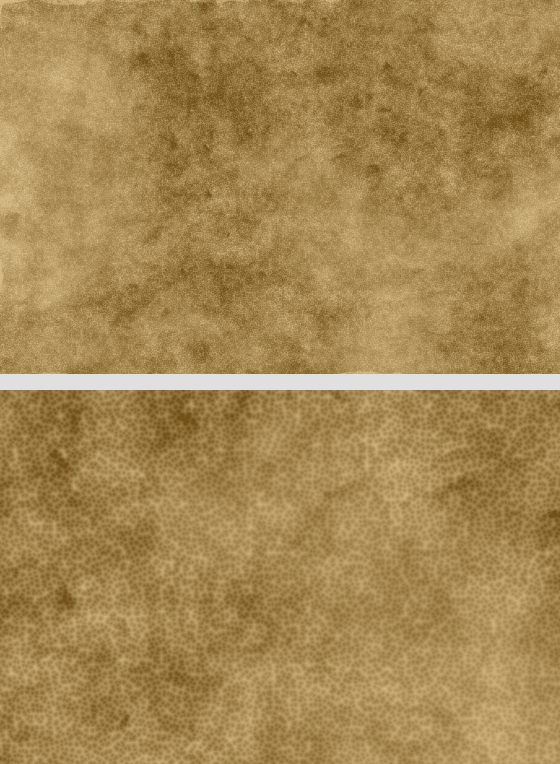
Top, the full canvas; bottom, a detail of the centre.
This texture is drawn by a Shadertoy shader. Its source:

```glsl
// Aged parchment: warm tan paper with drifting stains, fine grit, dark pits and worn edges.
// Layers of value noise, sine warps and cellular noise add up to one tone,
// which then shifts a base colour along a brown-to-cream ramp.

#define PAPER_COLOR vec3(0.684, 0.569, 0.355)
#define TONE_STEP   vec3(0.057, 0.060, 0.062)
#define STAIN_SCALE vec2(2.3, 3.3)
#define STAIN_DEPTH 5.6
#define MOTTLE_SCALE 15.0
#define MOTTLE_DEPTH 4.0
#define GRAIN_SCALE 230.0
#define GRAIN_DEPTH 2.7
#define PIT_SCALE   11.0
#define PIT_DEPTH   1.9
#define STREAK_DEPTH 1.3
#define EDGE_FADE   0.07

vec2 hash2(vec2 cell) {
    vec3 q = fract(cell.xyx * vec3(0.1031, 0.1030, 0.0973));
    q += dot(q, q.yzx + 33.33);
    return fract((q.xx + q.yz) * q.zy);
}

// Smooth value noise, centred on zero
float valueNoise(vec2 p) {
    vec2 cell = floor(p), f = fract(p);
    f = f * f * (3.0 - 2.0 * f);
    float low = mix(hash2(cell).x, hash2(cell + vec2(1, 0)).x, f.x);
    float high = mix(hash2(cell + vec2(0, 1)).x, hash2(cell + vec2(1, 1)).x, f.x);
    return mix(low, high, f.y) - 0.5;
}

// Rotated octaves of value noise, normalised by total weight
float layeredNoise(vec2 p, int octaves) {
    float sum = 0.0, weight = 1.0, total = 0.0;
    for (int i = 0; i < octaves; i++) {
        sum += weight * valueNoise(p);
        total += weight;
        weight *= 0.62;
        p = mat2(1.6, 1.2, -1.2, 1.6) * p + 17.3;
    }
    return sum / total;
}

// Cellular noise: distance to the nearest point and that point's random id
vec2 cellular(vec2 p) {
    vec2 cell = floor(p), nearest = vec2(8.0, 0.0);
    for (int y = -1; y <= 1; y++)
    for (int x = -1; x <= 1; x++) {
        vec2 c = cell + vec2(x, y);
        float d = length(c + hash2(c + 40.0) - p);
        if (d < nearest.x) nearest = vec2(d, hash2(c + 91.0).x);
    }
    return nearest;
}

// Short, slightly bowed hairlines scattered over the sheet
float scratches(vec2 p, float aspect) {
    float mark = 0.0;
    for (int i = 0; i < 8; i++) {
        vec2 seed = hash2(vec2(i, 7)), shape = hash2(vec2(i, 23));
        float angle = (shape.x - 0.5) * 1.1;
        vec2 q = p - seed * vec2(aspect, 1.0);
        q = mat2(cos(angle), -sin(angle), sin(angle), cos(angle)) * q;
        float halfLength = 0.025 + 0.05 * shape.y;
        float line = 1.0 - smoothstep(0.0005, 0.004, abs(q.y - 2.5 * q.x * q.x));
        mark += line * (1.0 - smoothstep(0.4, 1.0, abs(q.x) / halfLength));
    }
    return mark;
}

void mainImage(out vec4 fragColor, in vec2 fragCoord) {
    vec2 p = fragCoord / iResolution.y;
    float aspect = iResolution.x / iResolution.y;

    // Broad stains, bent by slow sines
    vec2 warp = 0.05 * sin(p.yx * vec2(9.0, 7.0) + 2.0 * sin(p * 4.0 + 1.3));
    float stain = STAIN_DEPTH * layeredNoise((p + warp) * STAIN_SCALE + 5.7, 5);

    // Small mottling, stronger where the paper is stained
    float mottle = MOTTLE_DEPTH * layeredNoise(p * MOTTLE_SCALE + 31.0, 4);
    float dirt = smoothstep(0.6, -1.2, stain);
    float tone = stain + mottle * (0.7 + 0.5 * dirt);

    // Brushed streaks: level ones everywhere, upright ones in patches
    float level = valueNoise((p + warp * 0.6) * vec2(5.0, 46.0));
    float upright = valueNoise((p + warp * 0.4) * vec2(26.0, 4.0) + 60.0);
    float patchMask = smoothstep(-0.1, 0.3, valueNoise(p * 2.0 + 14.0));
    tone += STREAK_DEPTH * (0.6 * level + upright * patchMask);

    // Dark pits with ragged rims
    vec2 pit = cellular(p * PIT_SCALE + 0.22 * mottle);
    float pitRadius = 0.08 + 0.27 * fract(pit.y * 7.0);
    float pitMask = (1.0 - smoothstep(0.0, pitRadius, pit.x)) * step(0.5, pit.y);
    tone -= PIT_DEPTH * pitMask * (0.35 + 0.65 * dirt);
    tone -= 0.9 * scratches(p + 0.003 * mottle, aspect);

    // Worn, paler sides with chips, and a soiled lower rim
    float side = min(p.x, aspect - p.x);
    float rim = min(side, min(p.y, 1.0 - p.y));
    float wear = layeredNoise(p * 7.0 + 80.0, 4);
    tone += exp(-side / EDGE_FADE) * (0.65 + 3.0 * wear);
    tone -= 0.8 * exp(-p.y / 0.02) * (0.6 + 3.0 * wear);
    tone += 2.2 * (1.0 - smoothstep(0.0, 0.006, rim - 0.06 * (wear - 0.13)));

    // Fine grit from cells, with a softer speckle beneath
    float grit = 0.5 - cellular(p * GRAIN_SCALE).x;
    float speckle = valueNoise(p * GRAIN_SCALE * 0.5 + 9.0);
    tone -= GRAIN_DEPTH * (grit + 0.55 * speckle) * (0.85 + 0.4 * dirt);

    tone = clamp(tone, -4.2, 2.6);
    fragColor = vec4(PAPER_COLOR + TONE_STEP * tone, 1.0);
}
```
